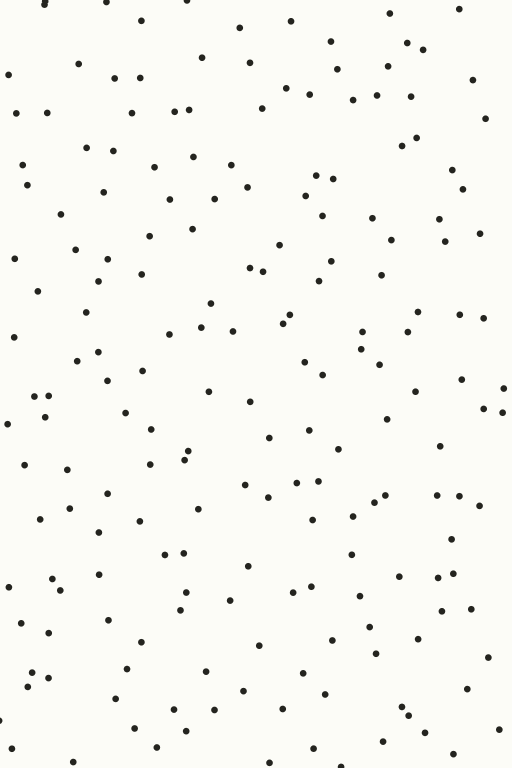
Write a Shadertoy shader that draws this pattern.

```glsl
// Small dark round dots scattered loosely over an off-white ground.

const vec3 PAPER = vec3(0.99, 0.99, 0.97);
const vec3 INK = vec3(0.14, 0.14, 0.12);
const float CELLS_PER_HEIGHT = 17.0; // one dot per cell
const float DOT_RADIUS = 0.0043;     // in canvas heights
const float JITTER = 1.0;            // 0 = regular grid, 1 = anywhere in the cell
const float SEED = 37.0;

vec2 hash22(vec2 p) {
    vec3 q = fract(vec3(p.xyx) * vec3(0.1031, 0.1030, 0.0973));
    q += dot(q, q.yzx + 33.33);
    return fract((q.xx + q.yz) * q.zy);
}

// Distance to the nearest dot centre, in cells
float nearestDot(vec2 p) {
    vec2 cell = floor(p);
    float nearest = 8.0;
    for (int y = -1; y <= 1; y++) {
        for (int x = -1; x <= 1; x++) {
            vec2 id = cell + vec2(x, y);
            vec2 centre = id + 0.5 + JITTER * (hash22(id + SEED) - 0.5);
            nearest = min(nearest, distance(p, centre));
        }
    }
    return nearest;
}

void mainImage(out vec4 fragColor, in vec2 fragCoord) {
    vec2 uv = fragCoord / iResolution.y;
    float edge = nearestDot(uv * CELLS_PER_HEIGHT) / CELLS_PER_HEIGHT - DOT_RADIUS;

    // One-pixel soft rim
    float coverage = clamp(0.5 - edge * iResolution.y, 0.0, 1.0);
    fragColor = vec4(mix(PAPER, INK, coverage), 1.0);
}
```
